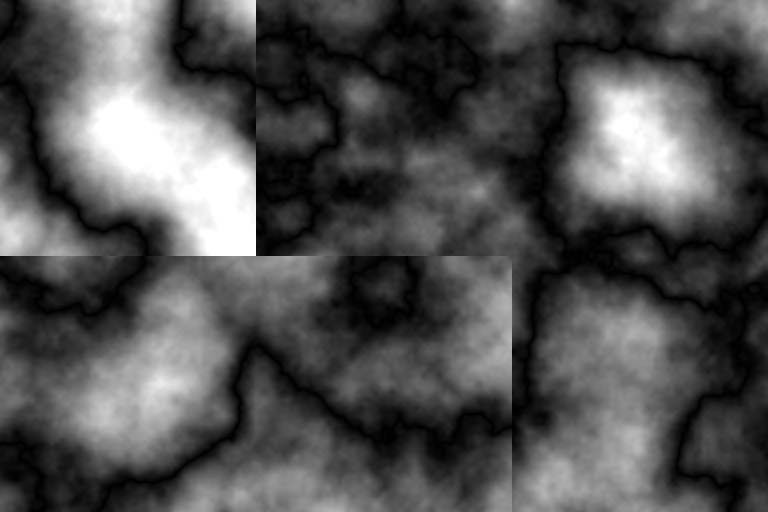
Write a Shadertoy shader that draws this texture.

```glsl
// Grey cloud texture: folded fractal noise with dark veins, in three patches with straight seams.

#define TILES vec2(3.0, 2.0)  // canvas size in tiles
#define OCTAVES 12            // layers of detail
#define AMPLITUDE 0.63        // strength of the coarsest layer
#define PERSISTENCE 0.7071    // strength ratio between layers
#define ROUNDNESS 0.6         // 0 = peaked lattice points, 1 = rounded
#define SEED 17u

// Integer hash of a lattice point, from -1 to 1
float hashSigned(ivec2 cell, uint layer) {
    uint h = uint(cell.x) * 1597334673u ^ uint(cell.y) * 3812015801u;
    h ^= (layer + SEED) * 2654435769u;
    h = (h ^ (h >> 16)) * 2146121005u;
    h = (h ^ (h >> 15)) * 2221713035u;
    h ^= h >> 16;
    return float(h >> 8) / 8388608.0 - 1.0;
}

float valueNoise(vec2 p, uint layer) {
    ivec2 cell = ivec2(floor(p));
    vec2 f = fract(p);
    vec2 w = mix(f, f * f * (3.0 - 2.0 * f), ROUNDNESS);
    float a = hashSigned(cell, layer);
    float b = hashSigned(cell + ivec2(1, 0), layer);
    float c = hashSigned(cell + ivec2(0, 1), layer);
    float d = hashSigned(cell + ivec2(1, 1), layer);
    return mix(mix(a, b, w.x), mix(c, d, w.x), w.y);
}

// Each layer turns the lattice by 45 degrees and shrinks it by sqrt(2),
// as in midpoint displacement; the absolute value leaves dark veins.
float cloud(vec2 p, uint patchId) {
    mat2 turnAndShrink = mat2(1.0, -1.0, 1.0, 1.0);
    float sum = 0.0;
    float amplitude = AMPLITUDE;
    for (int i = 0; i < OCTAVES; i++) {
        p = turnAndShrink * p;
        sum += amplitude * valueNoise(p, patchId * 64u + uint(i));
        amplitude *= PERSISTENCE;
    }
    return abs(sum);
}

void mainImage(out vec4 fragColor, in vec2 fragCoord) {
    vec2 p = fragCoord / iResolution.xy * TILES;
    vec2 pixel = TILES / iResolution.xy;

    // Patch masks, one pixel soft: upper left tile, lower left pair, the rest
    float upper = clamp((p.y - 1.0) / pixel.y + 0.5, 0.0, 1.0);
    float firstColumn = clamp((1.0 - p.x) / pixel.x + 0.5, 0.0, 1.0);
    float firstTwoColumns = clamp((2.0 - p.x) / pixel.x + 0.5, 0.0, 1.0);

    float grey = cloud(p, 0u);
    grey = mix(grey, cloud(p, 1u), upper * firstColumn);
    grey = mix(grey, cloud(p, 2u), (1.0 - upper) * firstTwoColumns);

    fragColor = vec4(vec3(clamp(grey, 0.0, 1.0)), 1.0);
}
```
